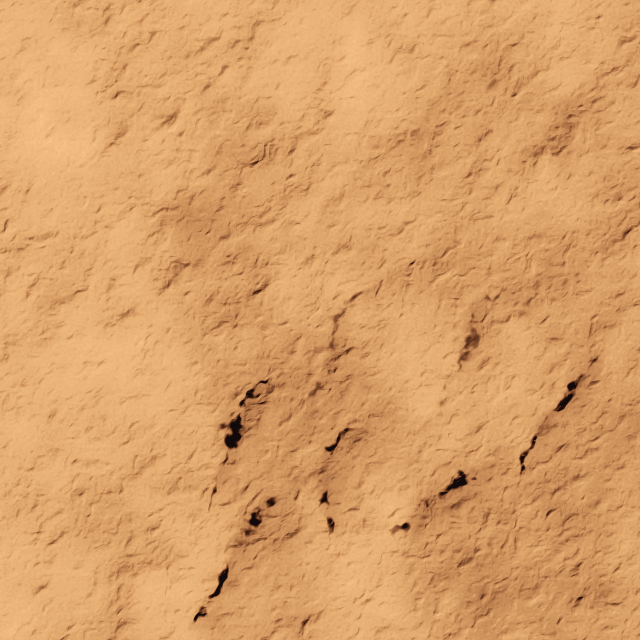
This texture is drawn by a Shadertoy shader. Its source:

```glsl
const float LIGHT_TONE = 0.915;     // red level of flat sand
const float LIT_GAIN = 0.036;
const float SHADE_GAIN = 0.100;
const float PATCH_GAIN = 0.115;
const float DRIFT_GAIN = 0.065;
const float CRACK_DARKNESS = 0.80;
const float HALO_DARKNESS = 0.15;
const float HALO_ROUGHNESS = 1.5;
const float SLOPE_STEP = 0.0009;
const float GRAIN_STRETCH = 0.80;
const int CRACK_COUNT = 12;
const vec2 LIGHT_DIR = vec2(-0.62, 0.78);
const vec2 GRAIN_DIR = vec2(0.78, 0.62);

const vec3 SAND_RAMP[8] = vec3[8](
    vec3(0.07, 0.04, 0.04), vec3(0.23, 0.10, 0.05),
    vec3(0.46, 0.27, 0.16), vec3(0.62, 0.39, 0.23),
    vec3(0.74, 0.50, 0.31), vec3(0.83, 0.60, 0.38),
    vec3(0.90, 0.68, 0.45), vec3(0.97, 0.77, 0.54));

vec2 hash22(vec2 p) {
    vec3 q = fract(p.xyx * vec3(0.1031, 0.1030, 0.0973));
    q += dot(q, q.yzx + 33.33);
    return fract((q.xx + q.yz) * q.zy);
}

float cornerSlope(vec2 cell, vec2 offset) {
    return dot(hash22(cell) * 2.0 - 1.0, offset);
}

// Gradient noise, roughly -0.6 to 0.6
float noise(vec2 p) {
    vec2 i = floor(p), f = p - i;
    vec2 u = f * f * f * (f * (f * 6.0 - 15.0) + 10.0);
    vec2 e = vec2(1.0, 0.0);
    return mix(mix(cornerSlope(i, f), cornerSlope(i + e, f - e), u.x),
               mix(cornerSlope(i + e.yx, f - e.yx),
                   cornerSlope(i + e.xx, f - e.xx), u.x), u.y);
}

vec2 noise2(vec2 p) {
    return vec2(noise(p), noise(p + vec2(37.2, 81.7)));
}

// Wind-worn relief: every octave adds its weight directly to the slope
float relief(vec2 p) {
    p += 0.008 * noise2(p * 18.0) + 0.006 * noise2(p * 46.0);
    vec2 across = vec2(-GRAIN_DIR.y, GRAIN_DIR.x);
    vec2 q = vec2(dot(p, GRAIN_DIR) * GRAIN_STRETCH, dot(p, across));
    float height = 0.0, freq = 4.0;
    for (int k = 0; k < 6; k++) {
        float octave = float(k);
        float weight = 0.27 + 0.75 * exp(-0.5 * (octave - 3.7) * (octave - 3.7));
        float n = noise(q * freq + octave * 19.3);
        float crease = 0.30 - sqrt(n * n + 0.0015);
        height += weight * mix(n, crease, k >= 3 ? 0.55 : 0.30) / freq;
        freq *= 2.15;
    }
    return height;
}

// Ragged fissures: x is the dark core, y the rough shaded bank below it
vec2 cracks(vec2 p) {
    vec2 q = p + 0.050 * noise2(p * 9.0) + 0.018 * noise2(p * 34.0)
               + 0.010 * noise2(p * 85.0);
    float chips = noise(p * 62.0 + 9.0);
    vec2 result = vec2(0.0);
    for (int k = 0; k < CRACK_COUNT; k++) {
        float id = float(k);
        vec2 rnd = hash22(vec2(id + 3.0, 17.0));
        vec2 spread = fract(vec2(0.31, 0.22) + id * vec2(0.7549, 0.5698));
        vec2 center = mix(vec2(0.30, 0.06), vec2(0.97, 0.88), spread);
        float angle = mix(0.40, 1.20, rnd.x);
        vec2 dir = vec2(cos(angle), sin(angle));
        vec2 v = q - center;
        float along = dot(v, dir);
        float halfLength = mix(0.10, 0.18, rnd.y);
        float side = dot(v, vec2(-dir.y, dir.x)) + (rnd.x - 0.5) * along * along * 5.0;
        float taper = max(1.0 - pow(along / halfLength, 2.0), 0.0);
        float swell = max(0.26 + 1.4 * noise(vec2(along * 17.0, id * 7.3 + 0.4)) + 0.7 * chips, 0.0);
        float depth = 1.0 - smoothstep(0.40, 0.52, center.y);
        float width = 0.0165 * taper * swell;
        float core = 1.0 - smoothstep(width * 0.3, width + 0.003, abs(side));
        core *= smoothstep(0.0, 0.006, width) * depth;
        float reach = side > 0.0 ? 0.008 : 0.040;
        float halo = taper * exp(-abs(side) / reach) * mix(0.35, 1.0, depth);
        result = max(result, vec2(core, halo));
    }
    return result;
}

vec3 sandColor(float tone) {
    vec3 color = SAND_RAMP[0];
    for (int k = 1; k < 8; k++) {
        float low = SAND_RAMP[k - 1].r, high = SAND_RAMP[k].r;
        color = mix(color, SAND_RAMP[k], clamp((tone - low) / (high - low), 0.0, 1.0));
    }
    return color;
}

void mainImage(out vec4 fragColor, in vec2 fragCoord) {
    vec2 p = fragCoord / iResolution.y;

    // Slope facing the low light
    vec2 stepToLight = LIGHT_DIR * SLOPE_STEP;
    float slope = (relief(p - stepToLight) - relief(p + stepToLight)) / (2.0 * SLOPE_STEP);

    // Smooth drifts and rough patches
    float lowerRight = smoothstep(0.1, 1.3, p.x + 0.6 * (1.0 - p.y));
    float patches = noise(p * 3.7 + 5.1) + 0.6 * noise(p * 8.0) + 0.5 * noise(p * 19.0);
    float rough = 0.42 + 0.75 * smoothstep(-0.35, 0.45, patches) + 0.40 * lowerRight;

    // Lit and shaded faces
    vec2 crack = cracks(p);
    float tone = LIGHT_TONE - DRIFT_GAIN * lowerRight - PATCH_GAIN * patches;
    tone += rough * LIT_GAIN * max(slope, 0.0);
    tone -= rough * SHADE_GAIN * pow(max(-slope, 0.0), 1.5) * (1.0 + HALO_ROUGHNESS * crack.y);

    // Fissures, broken up by lit chips inside them
    float chipLight = 0.65 * smoothstep(0.1, 1.0, slope);
    tone -= HALO_DARKNESS * crack.y + CRACK_DARKNESS * crack.x * (1.0 - chipLight);
    tone += 0.045 * noise(p * 210.0);

    // Sunlit faces level off
    tone = min(tone, 0.90 + 0.6 * (tone - 0.90));
    fragColor = vec4(sandColor(tone), 1.0);
}
```
